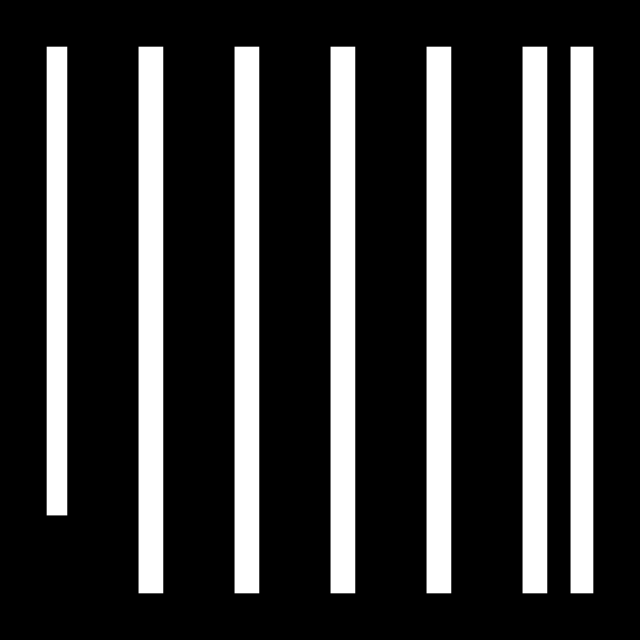
A three.js fragment shader for this pattern:

```glsl
varying vec2 vUv;

// Soft-edged interval: 1 inside [lo, hi], 0 outside
float band(float x, float lo, float hi) {
  float soft = 0.002;
  return clamp((x - lo) / soft + 0.5, 0.0, 1.0)
       * clamp((hi - x) / soft + 0.5, 0.0, 1.0);
}

float bar(vec2 p, vec2 lo, vec2 hi) {
  return band(p.x, lo.x, hi.x) * band(p.y, lo.y, hi.y);
}

void main() {
  float margin = 0.073;
  float top = 1.0 - margin;

  // Short bar at the left, narrow bar at the right
  float ink = bar(vUv, vec2(margin, 0.1947), vec2(0.105, top));
  ink = max(ink, bar(vUv, vec2(0.8915, margin), vec2(top)));

  // Five evenly spaced bars
  for (int i = 0; i < 5; i++) {
    float left = 0.2165 + 0.15 * float(i);
    ink = max(ink, bar(vUv, vec2(left, margin), vec2(left + 0.0385, top)));
  }

  gl_FragColor = vec4(vec3(ink), 1.0);
}
```
